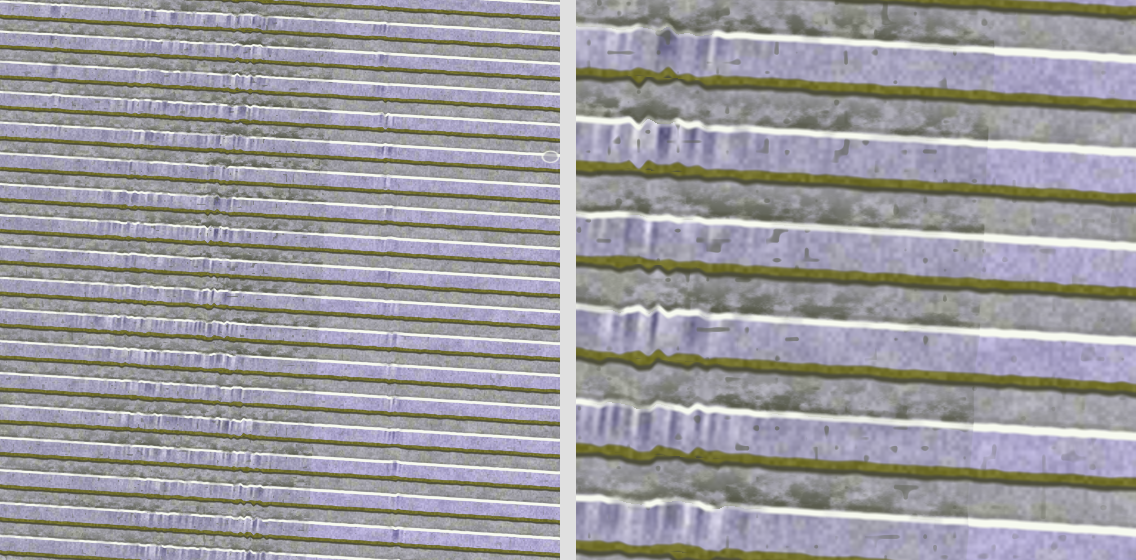
Left, the full canvas; right, a detail of the centre.
A WebGL 1 fragment shader for this texture:

```glsl
precision highp float;

uniform vec2 u_resolution;

const vec3 LAVENDER = vec3(0.635, 0.62, 0.745);
const vec3 PALE_GREY = vec3(0.65, 0.645, 0.685);
const vec3 GRIME = vec3(0.37, 0.38, 0.33);
const vec3 OLIVE = vec3(0.47, 0.46, 0.16);
const vec3 SHADOW = vec3(0.27, 0.27, 0.19);
const vec3 GLINT = vec3(0.97, 0.98, 0.94);

float hash(vec2 p) {
  vec3 q = fract(vec3(p.xyx) * 0.1031);
  q += dot(q, q.yzx + 33.33);
  return fract((q.x + q.y) * q.z);
}

float noise(vec2 p) {
  vec2 i = floor(p);
  vec2 f = fract(p);
  f = f * f * (3.0 - 2.0 * f);
  return mix(mix(hash(i), hash(i + vec2(1.0, 0.0)), f.x),
             mix(hash(i + vec2(0.0, 1.0)), hash(i + 1.0), f.x), f.y);
}

float fbm(vec2 p) {
  float sum = 0.0;
  float gain = 0.5;
  for (int i = 0; i < 4; i++) {
    sum += gain * noise(p);
    p = p * 2.03 + 17.1;
    gain *= 0.5;
  }
  return sum / 0.9375;
}

float bump(float x, float center, float width) {
  float d = (x - center) / width;
  return exp(-d * d);
}

float band(float x, float center, float halfWidth, float blur) {
  return 1.0 - smoothstep(halfWidth - blur, halfWidth + blur, abs(x - center));
}

// Rows counted from the top, sloping down to the right and slowly widening
float rowCoord(vec2 p) {
  float y = p.y - 0.0026 - (0.057 + 0.007 * p.y) * p.x;
  return y * (18.69 - 0.92 * y);
}

// Drifting columns where scratches gather
float scratchZones(vec2 p) {
  float drift = 0.035 * cos(p.y * 6.5);
  float zones = 0.9 * bump(p.x, 0.415 + drift, 0.045);
  zones += 0.6 * bump(p.x, 0.27 + drift, 0.08);
  zones += 0.7 * bump(p.x, 0.10, 0.015) * (1.0 - smoothstep(0.15, 0.3, p.y));
  zones += 0.8 * bump(p.x, 0.68 + 0.03 * p.y, 0.015);
  return min(zones, 1.0);
}

void main() {
  vec2 p = gl_FragCoord.xy / u_resolution;
  p.y = 1.0 - p.y;
  float pixel = 1.0 / min(u_resolution.x, u_resolution.y);
  float blur = max(0.022, 9.0 * pixel);

  // Worn left plate and cleaner right plate
  float seam = 0.602 - 0.055 * p.y + 0.002 * (noise(vec2(p.y * 60.0, 3.0)) - 0.5);
  float right = smoothstep(-pixel, pixel, p.x - seam);
  float zones = scratchZones(p);

  // Row phase: glint at 0, groove near the middle
  float row = rowCoord(p);
  float wobble = (noise(vec2(p.x * 170.0, floor(row + 0.5) * 5.3)) - 0.5);
  row += wobble * (0.012 + 0.11 * zones * zones);
  float id = floor(row + 0.5);
  float edge = row - id;
  float phase = fract(row);

  // Metal strips with cloudy tint and fine grain
  float cloud = fbm(p * vec2(45.0, 75.0));
  float grain = noise(p * vec2(380.0, 340.0)) - 0.5;
  float tint = noise(p * vec2(90.0, 110.0) + 31.0);
  float upper = 1.0 - smoothstep(0.44, 0.54, phase);
  vec3 color = mix(PALE_GREY, LAVENDER, upper * (0.65 + 0.35 * tint));
  color += 0.13 * (cloud - 0.5) + 0.11 * grain;
  color += right * upper * vec3(0.035, 0.025, 0.06) * (0.5 + p.y);
  color += vec3(0.0, 0.01, -0.06) * smoothstep(0.55, 0.85, tint);

  // Vertical scratches hanging below each glint
  float streakX = p.x + 0.006 * phase;
  float streak = noise(vec2(streakX * 260.0, floor(row) * 7.7)) - 0.5;
  float reach = upper * (1.0 - smoothstep(0.12, 0.5, phase));
  color += streak * reach * (0.06 + 0.5 * zones) * vec3(1.0, 1.0, 0.85);

  // Grime gathered above each glint, with loose specks
  float patches = smoothstep(0.35, 0.7, fbm(p * vec2(9.0, 7.0) + 4.0));
  float leftDirt = (1.0 - right) * (0.45 + 0.55 * bump(p.x, 0.4, 0.22));
  float dirt = mix(0.22, 0.6 + 0.4 * patches, leftDirt);
  float speckle = smoothstep(0.28, 0.72, fbm(p * vec2(110.0, 170.0) + 9.0));
  float ledge = smoothstep(0.55, 0.92, phase);
  color = mix(color, GRIME, dirt * speckle * (0.25 * (1.0 - upper) + 0.75 * ledge));
  float specks = smoothstep(0.84, 0.95, noise(p * 170.0 + 53.0));
  color = mix(color, GRIME, 0.5 * specks * (0.3 + dirt));

  // Olive groove with a ragged dark lower edge
  float rough = 0.03 * (noise(vec2(p.x * 120.0, floor(row) * 9.1)) - 0.5);
  color = mix(color, SHADOW, 0.9 * band(phase, 0.515 + rough, 0.068, blur * 1.3));
  float core = band(phase, 0.485 + 0.5 * rough, 0.042, blur);
  color = mix(color, OLIVE + 0.12 * grain, core * (0.72 + 0.28 * cloud));

  // Bright edge, thinner and broken where worn
  float breaks = smoothstep(0.25, 0.6, noise(vec2(p.x * 95.0, id * 3.7 + 20.0)));
  float strength = mix(1.0, 0.35 + 0.65 * breaks, min(1.0, zones + 0.3 * (1.0 - right)));
  float thickness = mix(0.034, 0.043, right);
  color = mix(color, SHADOW, 0.3 * band(edge, -0.075, 0.025, blur) * (1.0 - 0.5 * right));
  color = mix(color, GLINT, strength * band(edge, 0.0, thickness, blur));

  // Small raised blister near the right side
  float blister = length((p - vec2(0.983, 0.28)) / vec2(0.016, 0.011));
  color = mix(color, PALE_GREY, 0.7 * (1.0 - smoothstep(0.6, 1.0, blister)));
  color = mix(color, GLINT, 0.8 * band(blister, 0.9, 0.1, 0.15));

  gl_FragColor = vec4(clamp(color, 0.0, 1.0), 1.0);
}
```
